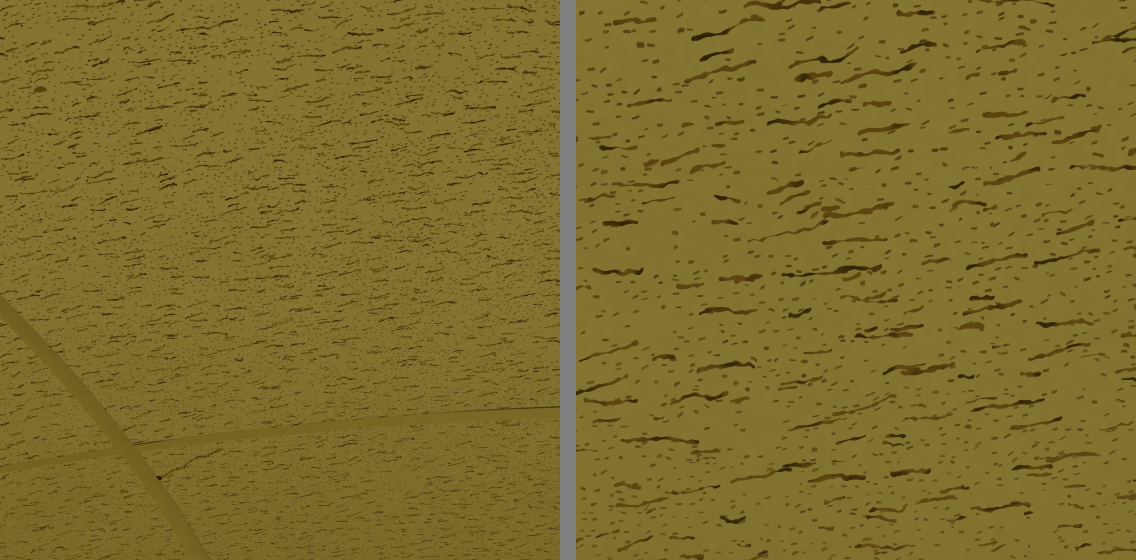
Left, the full canvas; right, a detail of the centre.
Reproduce this texture procedurally as a Shadertoy shader.

```glsl
// Olive ceiling panels seen at an angle: short wavy fissures and pinholes that
// shrink towards the bottom, crossed by two curved smooth bars.
// Marks are scattered on jittered grids in a perspective-warped plane.

float hash(vec2 p) {
    vec3 a = fract(vec3(p.xyx) * 0.1031);
    a += dot(a, a.yzx + 33.33);
    return fract((a.x + a.y) * a.z);
}

vec2 hash2(vec2 p) {
    return vec2(hash(p + 17.3), hash(p + 71.9));
}

float noise(vec2 p) {
    vec2 i = floor(p), f = fract(p);
    f = f * f * (3.0 - 2.0 * f);
    return mix(mix(hash(i), hash(i + vec2(1, 0)), f.x),
               mix(hash(i + vec2(0, 1)), hash(i + vec2(1, 1)), f.x), f.y);
}

// Signed distance to the nearest scattered dash; halfSize holds maximum half length and radius
float dashes(vec2 q, vec2 cell, vec2 halfSize, float tilt, float share, float seed) {
    vec2 home = floor(q / cell);
    float nearest = 1.0;
    for (int j = -1; j <= 1; j++)
    for (int i = -1; i <= 1; i++) {
        vec2 id = home + vec2(i, j);
        vec2 key = id + seed;
        if (hash(key) > share) continue;
        vec2 p = q - (id + 0.1 + 0.8 * hash2(key)) * cell;
        vec2 r = hash2(key + 130.7);
        p.y -= p.x * tilt * (r.x - 0.4);
        float along = max(abs(p.x) - halfSize.x * mix(0.25, 1.0, r.y), 0.0);
        float radius = halfSize.y * mix(0.6, 1.1, hash(key + 211.0));
        nearest = min(nearest, length(vec2(along, p.y)) - radius);
    }
    return nearest;
}

float fillShape(float d, float soft) {
    return 1.0 - smoothstep(-soft, soft, d);
}

void mainImage(out vec4 fragColor, in vec2 fragCoord) {
    vec2 uv = fragCoord / iResolution.xy;
    float px = 0.8 / iResolution.y;

    // Panel plane: rows follow the long bar, features shrink downwards
    float bend = 0.177 * uv.x - 0.074 * uv.x * uv.x;
    float scale = 0.42 + 0.58 * (uv.y - bend);
    vec2 q = vec2((uv.x - 0.4) / scale, log(scale) / 0.58) + 4.0;
    float rough = noise(q * 230.0) - 0.5;
    q.y += 0.008 * (noise(q * vec2(42.0, 24.0)) - 0.5) + 0.003 * (noise(q * 140.0) - 0.5);

    // Base paint, slightly dimmer towards the bottom, with faint mottling
    vec3 color = mix(vec3(0.482, 0.415, 0.160), vec3(0.515, 0.455, 0.195),
                     smoothstep(-0.05, 0.6, uv.y + 0.08 * uv.x));
    color *= 1.0 + 0.02 * (noise(uv * 9.0) - 0.5) + 0.03 * (noise(uv * 190.0) - 0.5);

    // Fine pinholes gathered in loose patches
    float strength = mix(0.6, 1.0, smoothstep(0.0, 0.7, uv.y));
    float patches = mix(0.25, 1.0, noise(q * vec2(13.0, 26.0)));
    float holes = dashes(q, vec2(0.0135, 0.0105), vec2(0.0022, 0.0012), 0.3, patches, 5.0);
    float tone = noise(q * vec2(75.0, 110.0));
    vec3 holeColor = mix(vec3(0.37, 0.29, 0.07), vec3(0.24, 0.17, 0.03), tone);
    color = mix(color, holeColor, 0.85 * strength * fillShape(holes * scale, px));

    // Thin fissures: brown floor with darker stretches
    float cracks = min(dashes(q, vec2(0.078, 0.032), vec2(0.029, 0.0018), 0.3, 0.85, 40.0),
                       dashes(q + 0.37, vec2(0.060, 0.036), vec2(0.014, 0.0016), 0.35, 0.6, 90.0));
    cracks += 0.0022 * rough;
    vec3 crackColor = mix(vec3(0.35, 0.26, 0.05), vec3(0.18, 0.12, 0.015),
                          smoothstep(0.4, 0.85, tone));
    color = mix(color, crackColor, mix(0.55, 0.95, strength) * fillShape(cracks * scale, px));

    // Chipped spot and the ragged break beside the crossing
    vec2 spot = (uv - vec2(0.074, 0.841)) * vec2(0.8, 1.1);
    float chip = length(spot) - 0.008 + 0.008 * (noise(uv * 130.0) - 0.5);
    vec2 b = uv - vec2(0.283, 0.146);
    float t = clamp(b.x / 0.115, 0.0, 1.0);
    float ragged = 0.014 * (noise(vec2(uv.x * 65.0, 3.0)) - 0.5);
    float tear = length(b - vec2(t * 0.115, t * 0.057 + ragged * t)) - 0.0015 + 0.005 * rough;
    color = mix(color, vec3(0.34, 0.25, 0.045), fillShape(min(chip, tear), px));
    color = mix(color, vec3(0.15, 0.10, 0.01), fillShape(length(b * vec2(0.6, 1.0)) - 0.004, px));

    // Curved bars, as distance from their centre lines
    float steepSlope = -0.58 - 0.94 * uv.y;
    float steep = (uv.x - 0.359 + 0.58 * uv.y + 0.47 * uv.y * uv.y)
                / sqrt(1.0 + steepSlope * steepSlope);
    float flatBar = uv.y - 0.160 - bend;
    float flatHalf = mix(0.0055, 0.0095, uv.x);

    // Shadow gaps along the bar edges
    float gap = smoothstep(0.23, 0.24, uv.x) * (1.0 - smoothstep(0.25, 0.33, uv.x))
              + smoothstep(0.72, 0.95, uv.x);
    float topEdge = abs(flatBar - flatHalf) - 0.0018;
    color = mix(color, vec3(0.16, 0.11, 0.015), (0.15 + 0.7 * gap) * fillShape(topEdge, px * 1.3));
    float sideEdge = abs(steep - 0.0135) - 0.0012;
    color = mix(color, vec3(0.28, 0.20, 0.04), 0.4 * fillShape(sideEdge, px * 1.5));

    // Smooth bar faces
    vec3 barColor = mix(vec3(0.455, 0.385, 0.130), vec3(0.480, 0.410, 0.150), uv.x);
    barColor *= 1.0 + 0.03 * (noise(uv * 60.0) - 0.5);
    color = mix(color, barColor, fillShape(abs(flatBar) - flatHalf, px));
    vec3 steepColor = barColor * (1.0 - 0.05 * smoothstep(-0.013, 0.013, steep));
    color = mix(color, steepColor, fillShape(abs(steep) - 0.0135, px));

    fragColor = vec4(color, 1.0);
}
```
